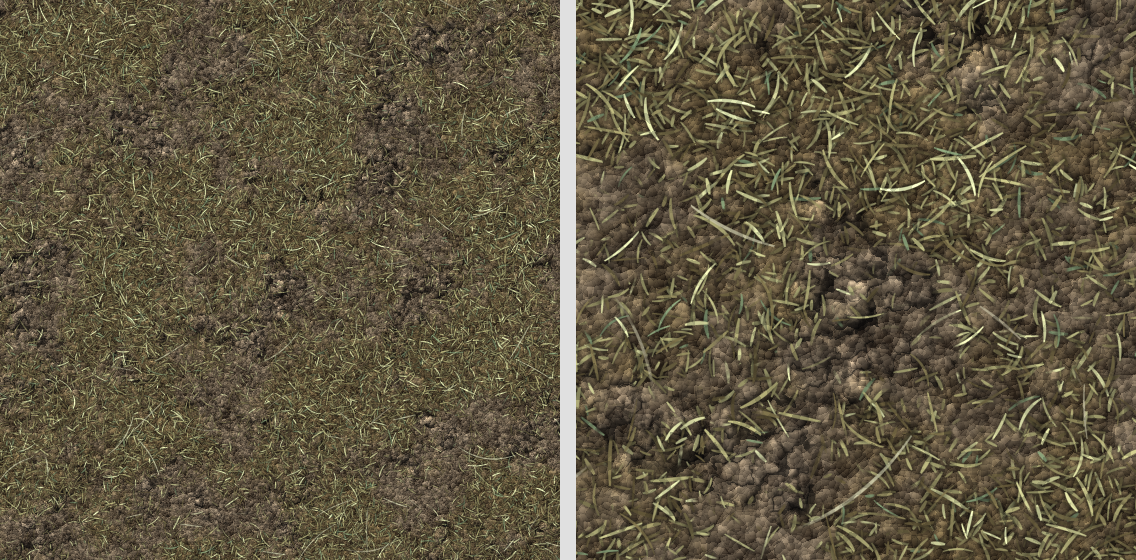
Left, the full canvas; right, a detail of the centre.
Write a Shadertoy shader that draws this texture.

```glsl
vec4 hash4(vec2 p) {
    vec4 q = fract(p.xyxy * vec4(.1031, .1030, .0973, .1099));
    q += dot(q, q.wzxy + 33.33);
    return fract((q.xxyz + q.yzzw) * q.zywx);
}

// Layered, bent sines for broad irregular regions
float waves(vec2 p) {
    float sum = 0., gain = .5;
    for (int i = 0; i < 6; i++) {
        p = mat2(.8, .6, -.6, .8) * p + 1.7;
        sum += gain * sin(p.x + 1.4 * sin(p.y * .9));
        p *= 1.75;
        gain *= .7;
    }
    return sum;
}

// Cellular noise: offset from nearest site, border gap, cell value
vec4 cells(vec2 p) {
    vec2 base = floor(p), nearest = vec2(0);
    float first = 9., second = 9., value = 0.;
    for (int y = -1; y <= 1; y++)
    for (int x = -1; x <= 1; x++) {
        vec2 cell = base + vec2(x, y);
        vec4 h = hash4(cell);
        vec2 offset = p - cell - h.xy;
        float d = length(offset);
        if (d < first) {
            second = first;
            first = d;
            nearest = offset;
            value = h.z;
        } else second = min(second, d);
    }
    return vec4(nearest, second - first, value);
}

// One scattered layer of curved blades: coverage, shadow, tone
vec3 blades(vec2 p, float scale, float seed, float share, float width) {
    float pixel = .8 / iResolution.y;
    vec2 q = p * scale + seed * 7.31, base = floor(q);
    vec3 result = vec3(0);
    for (int y = -1; y <= 1; y++)
    for (int x = -1; x <= 1; x++) {
        vec2 cell = base + vec2(x, y);
        vec4 h = hash4(cell + seed * 17.), k = hash4(cell + seed * 29. + 51.);
        float angle = h.z * 6.2832, halfLength = mix(.2, .72, k.x * k.x);
        vec2 r = q - cell - h.xy;
        r = mat2(cos(angle), -sin(angle), sin(angle), cos(angle)) * r;
        r.y += (k.y - .5) * .8 * r.x * r.x;
        float taper = 1. - .5 * pow(r.x / halfLength, 2.);
        float d = max(abs(r.y) / scale - width * mix(.6, 1.3, k.z) * taper,
                      (abs(r.x) - halfLength) / scale);
        float present = smoothstep(h.w - .06, h.w + .06, share);
        float cover = present * smoothstep(pixel, -pixel, d);
        result.y = max(result.y, present * smoothstep(.003, 0., d));
        if (cover > result.x) result.xz = vec2(cover, k.w);
    }
    return result;
}

vec3 soil(vec2 p, vec2 light, float rocky) {
    // Fine crumbs
    float tone = .42 + .13 * waves(p * 45. + 9.), gain = 1.;
    for (int i = 0; i < 3; i++) {
        vec4 c = cells(p * 75. * exp2(float(i)) + float(i) * 13.);
        tone += gain * (.38 * (c.w - .5) + .25 * dot(c.xy, light));
        tone -= gain * .08 * smoothstep(.14, 0., c.z);
    }
    vec3 col = mix(vec3(.205, .17, .13), vec3(.52, .46, .375), clamp(tone, -.25, 1.4));

    // Clods with lit tops and dark hollows
    for (int i = 0; i < 2; i++) {
        float size = float(i);
        vec2 warped = p + .006 * vec2(waves(p * 70.), waves(p * 70. + 30.));
        vec4 c = cells(warped * mix(66., 36., size) + size * 5.);
        float amount = rocky * smoothstep(.4, .6, c.w + .15 * (1. - size));
        float body = smoothstep(.03, .2, c.z) * smoothstep(.62, .42, length(c.xy));
        float lit = .98 + .7 * dot(c.xy, light) + .3 * (c.w - .6);
        vec3 hollow = col * mix(.85, .42, smoothstep(.1, -.3, dot(c.xy, light)));
        col = mix(col, mix(hollow, col * lit + .02, body), amount);
    }
    return col;
}

void mainImage(out vec4 fragColor, in vec2 fragCoord) {
    vec2 p = fragCoord / iResolution.y, light = vec2(-.5, .86);
    float field = waves(p * 14. + 4.);
    float turf = smoothstep(-.75, .75, field + .1 + .3 * waves(p * 75. + 60.));
    float rocky = smoothstep(.2, .75, waves(p * 21. + 23.) - .5 * field);
    vec3 col = soil(p, light, rocky);

    // Brown thatch under the turf
    col = mix(col, col * vec3(1.02, .99, .82), turf);

    // Short tangled blades, from buried and brown to sunlit
    for (int i = 0; i < 13; i++) {
        float level = float(i) / 12.;
        float share = mix(.06, .78, turf) * mix(1., .6, level);
        vec3 b = blades(p, mix(76., 40., level), float(i) + 1., share, .00095);
        vec3 leaf = mix(vec3(.33, .29, .18), vec3(.60, .59, .40), smoothstep(0., .75, b.z));
        leaf = mix(leaf, vec3(.82, .85, .66), smoothstep(.66, 1., b.z) * level);
        leaf = mix(leaf, vec3(.42, .50, .37), step(.47, b.z) * step(b.z, .52));
        col *= 1. - .21 * b.y;
        col = mix(col, leaf * mix(.85, 1.12, level), b.x * .92);
    }

    // Sparse long dry stalks
    for (int i = 0; i < 2; i++) {
        vec3 b = blades(p, 14., float(i) + 31., .05 + .22 * turf, .0009);
        col = mix(col * (1. - .12 * b.y), mix(vec3(.53, .50, .42), vec3(.76, .77, .63), b.z), b.x * .85);
    }

    // Fine grit over everything
    col *= 1.1 + .42 * (cells(p * 250. + 70.).w - .5);
    fragColor = vec4(clamp(col + vec3(.012, .012, .016), 0., 1.), 1);
}
```
